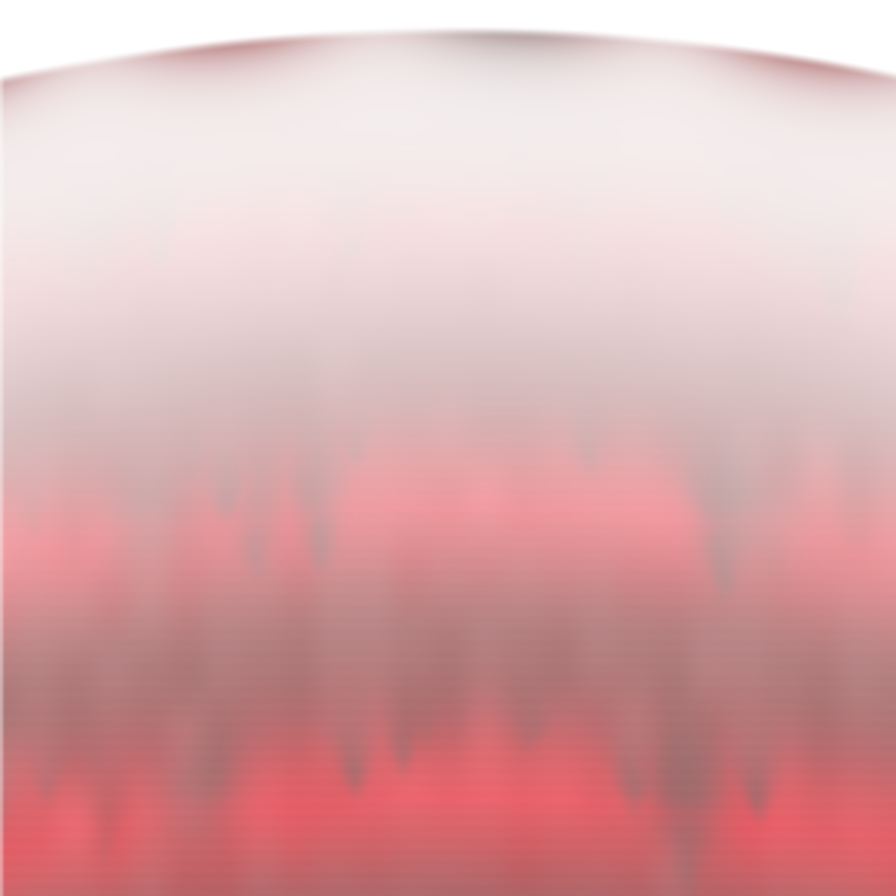
Reproduce this background procedurally as a WebGL 2 fragment shader.

```glsl
#version 300 es
precision highp float;

uniform vec2 u_resolution;
out vec4 outColor;

const float TAU = 6.2831853;
const vec3 WHITE = vec3(1.0);
const vec3 MIST = vec3(0.972, 0.955, 0.955);
const vec3 ROSE = vec3(0.88, 0.35, 0.38);
const vec3 MAUVE = vec3(0.635, 0.375, 0.38);
const vec3 ASH = vec3(0.56, 0.40, 0.40);
const vec3 GLOW = vec3(0.97, 0.33, 0.38);
const vec3 RIM = vec3(0.66, 0.38, 0.39);

const vec2 DOME_TOP = vec2(0.51, 0.965);
const float DOME_BEND = 0.21;
const float DOME_BLUR = 0.007;
const float FIRST_RIDGE = 0.525;   // depth below the dome of row 1
const float ROW_HEIGHT = 0.325;
const float TONGUE_CELL = 0.085;
const float RIM_PERIOD = 0.32;
const float SCANLINES = 77.0;

float hash(vec2 p) {
    p = fract(p * vec2(0.1031, 0.1137));
    p += dot(p, p.yx + 33.33);
    return fract((p.x + p.y) * p.x * 17.0 + p.y * 41.0);
}

float noise(vec2 p) {
    vec2 i = floor(p);
    vec2 f = fract(p);
    f = f * f * (3.0 - 2.0 * f);
    float low = mix(hash(i), hash(i + vec2(1, 0)), f.x);
    float high = mix(hash(i + vec2(0, 1)), hash(i + vec2(1, 1)), f.x);
    return mix(low, high, f.y);
}

float bell(float v, float width) {
    return exp(-v * v / (width * width));
}

// Soft streaks that hang across a ridge and taper to a tip
float tongues(float x, float r, float row) {
    float shade = 0.0;
    for (int layer = 0; layer < 2; layer++) {
        float l = float(layer);
        float gx = x / TONGUE_CELL + l * 0.47;
        float cell = floor(gx);
        for (float k = -1.0; k <= 1.0; k++) {
            vec2 id = vec2(cell + k + 20.0, row * 7.0 + l * 31.0 + 3.0);
            float center = cell + k + 0.25 + 0.5 * hash(id);
            float tip = mix(-0.12, 0.38, hash(id + 11.3));
            float above = tip - r;
            float width = 0.10 + 0.28 * smoothstep(0.0, 0.4, above);
            float body = smoothstep(0.0, 0.14, above) * smoothstep(-0.5, -0.05, r);
            float strength = smoothstep(0.25, 0.9, hash(id + 5.7));
            shade = max(shade, bell(gx - center, width) * body * strength);
        }
    }
    return shade;
}

void main() {
    vec2 uv = gl_FragCoord.xy / u_resolution;
    float fromCenter = uv.x - DOME_TOP.x;
    float depth = DOME_TOP.y - DOME_BEND * fromCenter * fromCenter - uv.y;

    // Curved rows: row is the nearest ridge, r the signed distance below it
    float q = (depth - FIRST_RIDGE) / ROW_HEIGHT + 1.0;
    float row = floor(q + 0.5);
    float r = q - row;
    float grain = noise(vec2(uv.x * 24.0, q * 4.0)) - 0.5;
    float ragged = q + 0.07 * grain;
    float ridge = pow(0.5 + 0.5 * cos(TAU * ragged), 1.25);
    vec3 tint = mix(MAUVE, ROSE, ridge);

    // Wide paired shadows with rounded bright lobes beside them
    float spread = 0.33 - 0.06 * (row - 1.0);
    float side = uv.x < 0.495 ? -1.0 : 1.0;
    float across = uv.x - 0.495 - side * spread;
    float lean = mod(row, 2.0) < 0.5 ? 1.0 : -1.0;
    float shadow = bell(across, 0.055) * bell(r + 0.1, 0.24);
    tint = mix(tint, ASH, 0.7 * shadow);
    float lobe = bell(across - lean * 0.075, 0.045) * bell(r - 0.02, 0.13);
    tint = mix(tint, GLOW, 0.4 * lobe);

    // Hanging streaks and the thin hot line on each ridge
    float wobble = 0.012 * (noise(uv * vec2(18.0, 26.0)) - 0.5);
    tint = mix(tint, ASH, 0.65 * tongues(uv.x + wobble, r, row));
    float line = bell(r - 0.02 + 0.06 * grain, 0.045);
    line *= 0.35 + 0.65 * bell(uv.x - 0.56, 0.16);
    tint = mix(tint, GLOW, 0.35 * line);
    tint += 0.05 * grain;

    // Mist thins out with depth
    float density = 0.94 * smoothstep(0.02, 0.9, depth);
    vec3 color = mix(MIST, tint, density);
    color = mix(color, WHITE, 0.02 * bell(depth - 0.15, 0.06));

    // Uneven dark rim along the dome
    float patches = 0.5 + 0.5 * cos(TAU * (uv.x - 0.26) / RIM_PERIOD);
    float below = max(depth, 0.0);
    float rim = (0.16 + 0.5 * patches) * exp(-below / 0.026);
    rim += 0.10 * exp(-below / 0.07);
    vec3 rimColor = mix(RIM, vec3(0.58, 0.48, 0.48), bell(uv.x - 0.56, 0.12));
    color = mix(color, rimColor, rim);

    // Faint scanlines, pale left border and open sky
    color += 0.004 * sin(TAU * SCANLINES * uv.y) * density;
    color = mix(color, WHITE, 0.4 * (1.0 - smoothstep(0.001, 0.006, uv.x)));
    color = mix(WHITE, color, smoothstep(-DOME_BLUR, DOME_BLUR, depth));
    outColor = vec4(clamp(color, 0.0, 1.0), 1.0);
}
```
